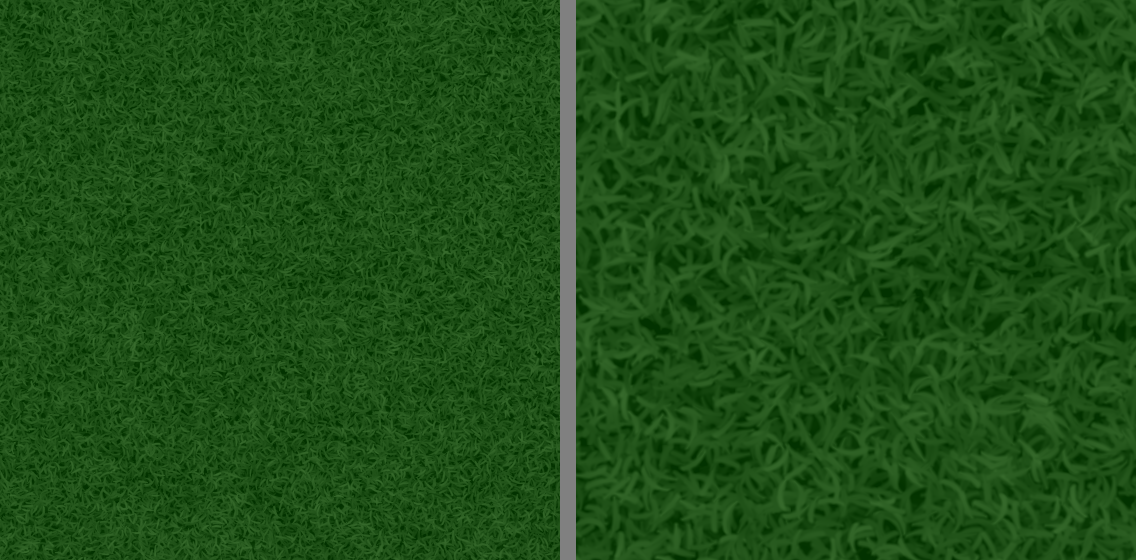
Left: the whole. Right: its middle third, enlarged.
Write a WebGL 2 fragment shader that draws this texture.

```glsl
#version 300 es
precision highp float;
precision highp int;
// Dense short green turf: layered curved fibres over dark gaps, with soft clumping.

uniform vec2 u_resolution;
out vec4 fragColor;

const vec3 SHADOW_GREEN = vec3(0.04, 0.23, 0.02);
const vec3 LIGHT_GREEN = vec3(0.20, 0.40, 0.16);
const int LAYERS = 5;
const float CELLS = 90.0;            // fibre cells across the canvas
const vec2 HALF_LENGTH = vec2(0.5, 0.85); // shortest and longest, in cells
const float HALF_WIDTH = 0.16;       // in cells
const float EDGE_SOFTNESS = 0.13;    // in cells
const float BEND = 0.45;             // strongest curvature
const float GAP_SHADE = -0.15;
const float BOTTOM_SHADE = -0.05;
const float TOP_SHADE = 0.73;
const float SHADE_SPREAD = 0.42;
const vec2 CLUMP_SCALE = vec2(32.0, 58.0); // wider than tall
const float CLUMP_STRENGTH = 0.34;
const float PATCH_SCALE = 11.0;
const float PATCH_STRENGTH = 0.16;
const float TAU = 6.2831853;

// Integer hash giving four values in 0..1
vec4 hash4(ivec2 cell, int seed) {
    uvec4 v = uvec4(uint(cell.x), uint(cell.y), uint(seed), 7u);
    v = v * 1664525u + 1013904u;
    v += v.yzxy * v.wxyz;
    v ^= v >> 16u;
    v += v.yzxy * v.wxyz;
    v ^= v >> 16u;
    return vec4(v >> 8u) / 16777216.0;
}

float cornerGradient(ivec2 cell, vec2 offset, int seed) {
    float angle = TAU * hash4(cell, seed).x;
    return dot(vec2(cos(angle), sin(angle)), offset);
}

float gradientNoise(vec2 p, int seed) {
    ivec2 cell = ivec2(floor(p));
    vec2 f = fract(p);
    vec2 w = f * f * f * (f * (f * 6.0 - 15.0) + 10.0);
    float a = cornerGradient(cell, f, seed);
    float b = cornerGradient(cell + ivec2(1, 0), f - vec2(1.0, 0.0), seed);
    float c = cornerGradient(cell + ivec2(0, 1), f - vec2(0.0, 1.0), seed);
    float d = cornerGradient(cell + ivec2(1, 1), f - vec2(1.0), seed);
    return mix(mix(a, b, w.x), mix(c, d, w.x), w.y);
}

// Signed distance to a bent, tapering fibre centred on the origin
float fibreDistance(vec2 p, float angle, float halfLength, float bend) {
    float c = cos(angle), s = sin(angle);
    vec2 q = vec2(c * p.x + s * p.y, c * p.y - s * p.x);
    q.y -= bend * (q.x * q.x - 0.3 * halfLength * halfLength);
    float along = clamp(q.x, -halfLength, halfLength);
    float taper = mix(1.0, 0.5, smoothstep(0.0, 1.0, along / halfLength));
    return length(q - vec2(along, 0.0)) - HALF_WIDTH * taper;
}

// Lays one grid of scattered fibres over the shade below it
float addFibres(float shade, vec2 p, int layer, float softness) {
    float height = float(layer) / float(LAYERS - 1);
    float layerShade = mix(BOTTOM_SHADE, TOP_SHADE, height);
    p += vec2(0.37, 0.61) * float(layer);
    ivec2 home = ivec2(floor(p));
    for (int y = -1; y <= 1; y++) {
        for (int x = -1; x <= 1; x++) {
            ivec2 cell = home + ivec2(x, y);
            vec4 place = hash4(cell, 2 * layer + 11);
            vec4 form = hash4(cell, 2 * layer + 12);
            vec2 offset = p - vec2(cell) - place.xy;
            float halfLength = mix(HALF_LENGTH.x, HALF_LENGTH.y, form.x);
            float bend = BEND * (2.0 * form.y - 1.0);
            float d = fibreDistance(offset, TAU * place.z, halfLength, bend);
            float cover = 1.0 - smoothstep(-softness, softness, d);
            float fibreShade = layerShade + SHADE_SPREAD * (form.z - 0.5);
            shade = mix(shade, fibreShade, cover);
        }
    }
    return shade;
}

void main() {
    vec2 uv = gl_FragCoord.xy / u_resolution.y;
    float softness = max(EDGE_SOFTNESS, 0.7 * CELLS / u_resolution.y);

    // Fibres, from the deepest layer to the top
    float shade = GAP_SHADE;
    for (int layer = 0; layer < LAYERS; layer++) {
        shade = addFibres(shade, uv * CELLS, layer, softness);
    }

    // Uneven pile: small clumps and broad patches
    shade += CLUMP_STRENGTH * gradientNoise(uv * CLUMP_SCALE, 1);
    shade += PATCH_STRENGTH * gradientNoise(uv * PATCH_SCALE, 2);

    vec3 color = mix(SHADOW_GREEN, LIGHT_GREEN, clamp(shade, -0.2, 1.25));
    fragColor = vec4(clamp(color, 0.0, 1.0), 1.0);
}
```
